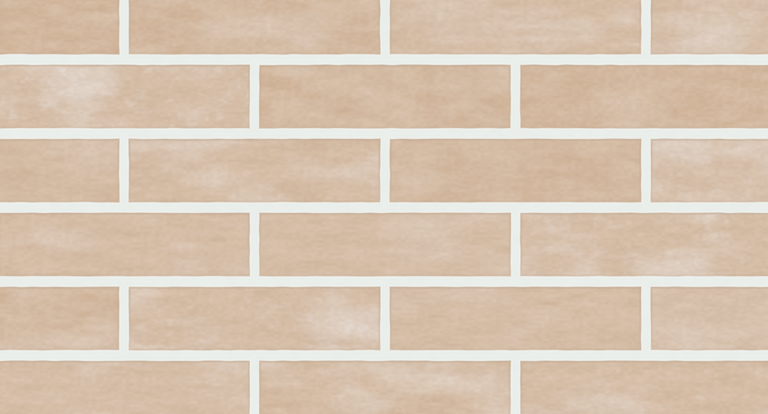
Reproduce this texture procedurally as a Shadertoy shader.

```glsl
// Running-bond wall of long sandy bricks with raised off-white joints.
// A box distance shapes each brick; layered value noise gives the faded
// patches, streaks and grain, with a random tone and wear for each brick.

const vec2 PITCH = vec2(0.6304, 0.1787);   // brick plus joint, in canvas heights
const vec2 ORIGIN = vec2(0.2995, 0.1413);  // centre of one joint crossing
const vec2 JOINT = vec2(0.0232, 0.0258);   // joint widths: upright, level

const vec3 TAN = vec3(0.818, 0.708, 0.603);
const vec3 PALE = vec3(0.876, 0.822, 0.775);
const vec3 MORTAR = vec3(0.910, 0.930, 0.918);
const vec3 MORTAR_LIGHT = vec3(0.950, 0.957, 0.945);
const vec3 EDGE_SHADE = vec3(0.745, 0.645, 0.550);

float hash(vec2 p) {
    return fract(sin(dot(p, vec2(127.1, 311.7))) * 43758.5453);
}

float noise(vec2 p) {
    vec2 i = floor(p), f = fract(p);
    f = f * f * (3.0 - 2.0 * f);
    float low = mix(hash(i), hash(i + vec2(1, 0)), f.x);
    float high = mix(hash(i + vec2(0, 1)), hash(i + vec2(1, 1)), f.x);
    return mix(low, high, f.y);
}

float fbm(vec2 p) {
    float sum = 0.0, gain = 0.5;
    for (int i = 0; i < 4; i++) {
        sum += gain * noise(p);
        p = mat2(1.6, 1.2, -1.2, 1.6) * p + 7.3;
        gain *= 0.5;
    }
    return sum / 0.9375;
}

float boxDistance(vec2 p, vec2 halfSize) {
    vec2 d = abs(p) - halfSize;
    return length(max(d, 0.0)) + min(max(d.x, d.y), 0.0);
}

// Clay face: tone of the brick, faded patches, flat streaks and fine grain
vec3 brickFace(vec2 p, vec2 id) {
    float tone = hash(id + 3.7);
    float wear = hash(id + 19.1);
    vec2 q = p + 13.0 * vec2(tone, wear);
    float patches = smoothstep(0.40, 0.78, fbm(q * vec2(6.0, 11.0)));
    float streaks = fbm(q * vec2(14.0, 60.0)) - 0.5;
    float grain = noise(q * vec2(110.0, 160.0)) - 0.5;
    float flecks = smoothstep(0.56, 0.78, fbm(q * vec2(42.0, 62.0)));

    float fade = 0.06 + 0.38 * tone + patches * (0.22 + 0.5 * wear);
    fade += 0.30 * streaks + 0.10 * grain + 0.30 * flecks * wear;
    vec3 color = mix(TAN, PALE, clamp(fade, -0.15, 1.15));
    return color + 0.018 * grain + 0.025 * streaks;
}

// Joint: soft rounded core with a bright lip beside the bricks
vec3 jointFace(vec2 p, float dist) {
    float lip = 1.0 - smoothstep(0.002, 0.008, dist);
    float core = smoothstep(0.006, 0.012, dist);
    vec3 color = mix(MORTAR, MORTAR_LIGHT, 0.55 * lip + 0.25 * core);
    return color + 0.012 * (fbm(p * 45.0) - 0.5);
}

void mainImage(out vec4 fragColor, in vec2 fragCoord) {
    vec2 p = fragCoord / iResolution.y;
    float soft = max(1.0 / iResolution.y, 0.0022);

    // Every second course moves by half a brick
    vec2 cell = (p - ORIGIN) / PITCH;
    cell.x -= 0.5 * mod(floor(cell.y), 2.0);
    vec2 id = floor(cell);
    vec2 local = (fract(cell) - 0.5) * PITCH;

    // Brick outline with slightly uneven edges
    float dist = boxDistance(local, 0.5 * (PITCH - JOINT));
    dist += 0.0016 * (noise(p * 38.0) - 0.5);

    // Thin shade where the face meets the joint, strongest at the top
    vec3 brick = brickFace(p, id);
    float rim = smoothstep(-0.007, -0.001, dist);
    float topLight = smoothstep(-0.08, 0.08, local.y);
    brick = mix(brick, EDGE_SHADE, rim * mix(0.28, 0.55, topLight));

    float cover = smoothstep(-soft, soft, dist);
    vec3 color = mix(brick, jointFace(p, dist), cover);
    fragColor = vec4(clamp(color, 0.0, 1.0), 1.0);
}
```
